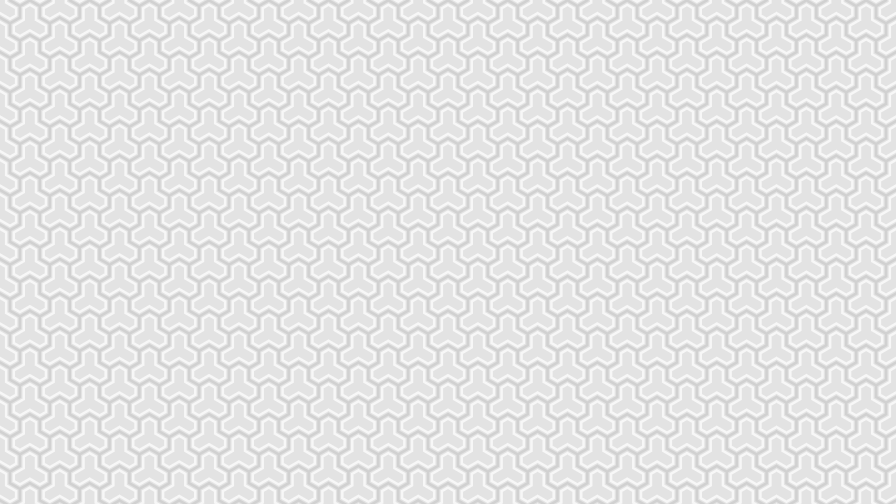
This pattern is drawn by a Shadertoy shader. Its source:

```glsl
// Interlocking three-armed tiles, each a cluster of three hexagons, in pale greys.
// A folded distance field gives the inset from the tile edge; bands of that
// inset draw the dark seam and the white outline. One unit is a hexagon's width.

#define COLUMNS 30.0       // tile columns across the canvas
#define ROW_SHIFT -0.64    // vertical offset of the middle tile
#define SEAM 0.066         // half width of the dark seam
#define OUTLINE_START 0.13 // inset where the white outline begins
#define OUTLINE_END 0.255  // inset where the white outline ends
#define FILL_COLOR vec3(0.89)
#define OUTLINE_COLOR vec3(0.97)
#define SEAM_COLOR vec3(0.82)

const float ROOT3 = 1.7320508;

// Inset from the edge of one tile: positive inside, with mitred corners.
float tileInset(vec2 p) {
    // Fold the three arms onto the upper one.
    vec2 mirror = vec2(0.5, -0.5 * ROOT3);
    p.x = abs(p.x);
    p -= 2.0 * max(dot(p, mirror), 0.0) * mirror;
    p.x = abs(p.x);
    float tip = 0.5 * p.x + 0.5 * ROOT3 * p.y - 0.5;
    return 0.5 - max(p.x, tip);
}

// Largest inset over the nearby tiles of both staggered lattices.
float patternInset(vec2 p) {
    vec2 period = vec2(3.0, ROOT3);
    float inset = -1.0;
    for (int lattice = 0; lattice < 2; lattice++) {
        vec2 q = p - 0.5 * period * float(lattice);
        q -= period * round(q / period);
        for (int row = -1; row <= 1; row++) {
            inset = max(inset, tileInset(q - vec2(0.0, ROOT3 * float(row))));
        }
    }
    return max(inset, 0.0);
}

// Pixel coverage of the band between two insets.
float band(float inset, float start, float end, float pixel) {
    float entered = clamp((inset - start) / pixel + 0.5, 0.0, 1.0);
    float left = clamp((inset - end) / pixel + 0.5, 0.0, 1.0);
    return entered - left;
}

void mainImage(out vec4 fragColor, in vec2 fragCoord) {
    // Columns are one and a half hexagons apart.
    float pixel = 1.5 * COLUMNS / iResolution.x;
    vec2 p = (fragCoord - 0.5 * iResolution.xy) * pixel;
    p.y -= ROW_SHIFT;

    float inset = patternInset(p);
    vec3 color = FILL_COLOR;
    color = mix(color, OUTLINE_COLOR, band(inset, OUTLINE_START, OUTLINE_END, pixel));
    color = mix(color, SEAM_COLOR, band(inset, -SEAM, SEAM, pixel));
    fragColor = vec4(color, 1.0);
}
```
